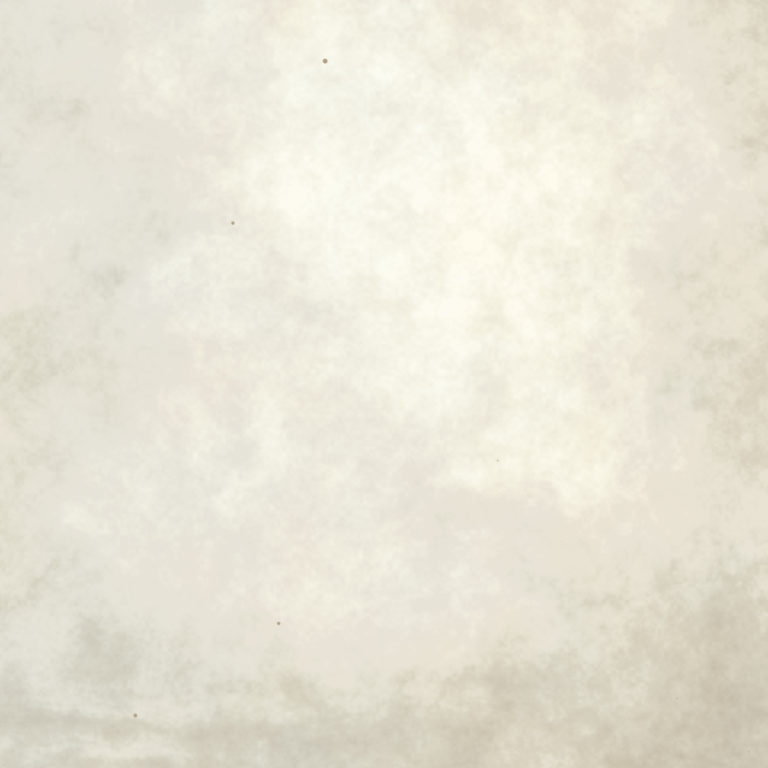
Write a Shadertoy shader that draws this texture.

```glsl
// Aged cream plaster: soft cloudy stains, a pale glow, a dingy lower edge and a few specks.

float hash(vec2 cell) {
    vec3 q = fract(vec3(cell.xyx) * 0.1031);
    q += dot(q, q.yzx + 33.33);
    return fract((q.x + q.y) * q.z);
}

float noise(vec2 p) {
    vec2 i = floor(p), f = fract(p);
    f = f * f * f * (f * (f * 6.0 - 15.0) + 10.0);
    return mix(mix(hash(i), hash(i + vec2(1, 0)), f.x),
               mix(hash(i + vec2(0, 1)), hash(i + vec2(1, 1)), f.x), f.y);
}

float fbm(vec2 p) {
    float sum = 0.0, amplitude = 0.5;
    for (int octave = 0; octave < 5; octave++) {
        sum += amplitude * noise(p);
        p = mat2(1.6, 1.2, -1.2, 1.6) * p + 17.3;
        amplitude *= 0.55;
    }
    return sum / 1.055;
}

// Maps a brightness to the plaster palette, from dingy beige to ivory.
vec3 plaster(float tone) {
    vec3 color = mix(vec3(0.78, 0.75, 0.68), vec3(0.85, 0.835, 0.77), (tone - 0.78) / 0.07);
    color = mix(color, vec3(0.91, 0.89, 0.84), clamp((tone - 0.85) / 0.06, 0.0, 1.0));
    color = mix(color, vec3(0.95, 0.94, 0.88), clamp((tone - 0.91) / 0.04, 0.0, 1.0));
    return mix(color, vec3(0.99, 0.985, 0.94), clamp((tone - 0.95) / 0.045, 0.0, 1.0));
}

void mainImage(out vec4 fragColor, in vec2 fragCoord) {
    vec2 uv = fragCoord / iResolution.xy;
    vec2 p = fragCoord / iResolution.y;
    vec2 warp = vec2(fbm(p * 5.0 + 3.1), fbm(p * 5.0 + 41.7)) - 0.5;
    vec2 w = uv + 0.1 * warp;

    // Broad light: a glow above the middle, a faint vertical seam, darker edges
    vec2 g = (w - vec2(0.59, 0.72)) / vec2(0.34, 0.42);
    float tone = 0.908 + 0.05 * exp(-dot(g, g));
    float seam = smoothstep(0.345, 0.38, uv.x + 0.03 * warp.x);
    tone += 0.016 * (seam - 0.5) * smoothstep(0.35, 0.75, uv.y) * smoothstep(0.8, 0.4, uv.x);
    tone -= 0.068 * smoothstep(0.32, -0.03, w.y);
    tone -= 0.038 * smoothstep(0.76, 1.02, w.x);
    tone -= 0.012 * smoothstep(0.12, 0.0, w.x);

    // Cloudy stains at two sizes
    tone += 0.085 * (fbm(p * 5.5 + warp + 8.0) - 0.5);
    tone += 0.085 * (fbm(p * 13.0 + 2.0 * warp + 60.0) - 0.5);

    // Fine mottling, stronger toward the right, over a paper-like grain
    float roughness = smoothstep(0.3, 0.9, uv.x);
    tone += mix(0.036, 0.068, roughness) * (fbm(p * 42.0 + 90.0) - 0.5);
    tone += 0.018 * (noise(p * 130.0 + 5.0) - 0.5);
    tone += 0.014 * (noise(p * 240.0) - 0.5);

    // Soft horizontal smears along the bottom
    float smear = fbm(vec2(p.x * 5.0, p.y * 34.0) + 3.0 * warp.yx);
    tone -= 0.07 * (smear - 0.5) * smoothstep(0.2, 0.04, uv.y);

    vec3 color = plaster(tone);

    // Cool tint at the left, warm at the right, broken into patches
    float warmth = 0.8 * (smoothstep(0.1, 1.0, w.x) - 0.4) + 1.6 * (fbm(p * 8.0 + 120.0) - 0.5);
    color += warmth * vec3(0.011, -0.001, -0.018);

    // Sparse brown specks, mostly tiny and faint
    float pixel = 1.0 / iResolution.y;
    for (int n = 0; n < 7; n++) {
        float id = float(n);
        vec2 center = vec2(hash(vec2(id, 17.0)), hash(vec2(id, 83.0)));
        center.x *= iResolution.x / iResolution.y;
        float size = hash(vec2(id, 51.0));
        float radius = mix(0.0011, 0.0032, size * size * size);
        float speck = 1.0 - smoothstep(radius - pixel, radius + pixel, length(p - center));
        color = mix(color, vec3(0.60, 0.53, 0.41), speck * mix(0.3, 0.8, size));
    }

    fragColor = vec4(clamp(color, 0.0, 1.0), 1.0);
}
```
